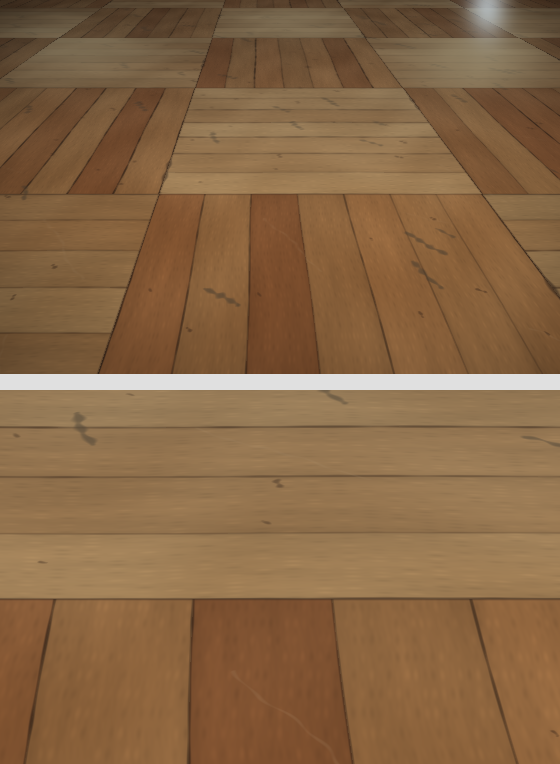
Top, the full canvas; bottom, a detail of the centre.
Reproduce this texture procedurally as a Shadertoy shader.

```glsl
// Worn basket-weave parquet floor seen in perspective, with soft window glare.

float hash(vec2 p) {
    vec3 q = fract(p.xyx * .1031);
    q += dot(q, q.yzx + 33.33);
    return fract((q.x + q.y) * q.z);
}

// Coverage of a thin line of half width w at distance d, softened over aa.
float lineMask(float d, float w, float aa) {
    return (1. - smoothstep(w * .3, w + 1.2 * aa, d)) * w / (w + .3 * aa);
}

// Layered sines stretched along the plank: x across, y along.
float woodGrain(vec2 q, float seed, float aa) {
    float sum = 0., freq = 6., amp = .5;
    for (int i = 0; i < 6; i++) {
        float bend = 1.6 * sin(q.y * (3. + freq * .1) + seed * 17. + float(i));
        sum += amp * sin(q.x * freq + bend + seed * 40.)
             * (.5 + .5 * sin(q.y * freq * .5 + 2. * sin(q.x * 5. + float(i)) + seed * 9.))
             * exp(-aa * freq * .4);
        freq *= 1.9;
        amp *= .85;
    }
    return sum;
}

// Short ragged strokes, at most one per cell.
float scuffs(vec2 q, float chance, float size, float width, float aa) {
    q += .012 * sin(q.yx * 17.) + .004 * sin(q.yx * 61. + 1.);
    float mask = 0.;
    for (int k = 0; k < 9; k++) {
        vec2 cell = floor(q) + vec2(k % 3, k / 3) - 1.;
        float h = hash(cell + 7.3);
        vec2 center = cell + vec2(hash(cell + 19.7), hash(cell + 41.1));
        float angle = -.3 - 1.1 * hash(cell + 63.5);
        vec2 dir = vec2(cos(angle), sin(angle));
        vec2 r = q - center;
        float reach = size * (.3 + .7 * h);
        float t = clamp(dot(r, dir), -reach, reach);
        float taper = width * (.4 + h) * (.6 + .4 * sin(t * 60. + h * 20.));
        mask = max(mask, step(hash(cell + 5.9), chance) * lineMask(length(r - dir * t), taper, aa));
    }
    return mask;
}

float glow(vec2 p, vec2 center, vec2 extent) {
    vec2 r = (p - center) / extent;
    return exp(-dot(r, r));
}

void mainImage(out vec4 fragColor, in vec2 fragCoord) {
    vec2 p = fragCoord / iResolution.xy;

    // Project the canvas onto the floor; one unit is one parquet tile.
    float depth = 1.2754 - p.y;
    vec2 floorPos = vec2((p.x * 1.5 - .697) / (1.09 * depth) + .313, 1.4257 / depth - 1.793);
    vec2 pixel = vec2(.92 / depth, 1.4257 / (depth * depth)) / iResolution.y;

    // Alternate the plank direction, seven planks to a tile.
    vec2 tile = floor(floorPos);
    bool upright = mod(tile.x + tile.y, 2.) > .5;
    vec2 local = floorPos - tile;
    vec2 q = upright ? local : local.yx;
    float across = q.x * 7. + .012 * sin(q.y * 9. + tile.x * 3.);
    float acrossPixel = 7. * (upright ? pixel.x : pixel.y);
    float plank = clamp(floor(across), 0., 6.);
    vec2 plankId = tile * 11. + vec2(plank, plank * 3. + 2.);
    float tone = hash(plankId + 50.);

    // Wood: upright planks are redder, crosswise ones paler.
    vec3 wood = upright ? mix(vec3(.47, .295, .17), vec3(.565, .41, .25), tone)
                        : mix(vec3(.54, .39, .24), vec3(.585, .46, .305), tone);
    wood *= .95 + .1 * hash(plankId + 91.);
    wood *= 1. + .05 * woodGrain(vec2(across, q.y * 2.), tone, acrossPixel);

    // Broad stains, then a fine irregular mottle of soft flecks
    float stain = sin(floorPos.x * 9. + 2. * sin(floorPos.y * 7.))
                + sin(floorPos.y * 13. - floorPos.x * 5. + 2. * sin(floorPos.x * 11.));
    wood *= 1. + stain * vec3(.022, .03, .04);
    vec2 flecks = vec2(across * 17. + sin(q.y * 11.), q.y * 32.);
    vec2 fleckCell = floor(flecks);
    vec2 offset = fract(flecks) - .5;
    float fleck = hash(fleckCell + plankId * 31.) - .5;
    wood *= 1. + .13 * fleck * smoothstep(.5, 0., length(offset)) * exp(-acrossPixel * 6.);

    // Gaps between planks, broken along their length and unequal in darkness
    float gapId = round(across);
    float gapTone = hash(tile * 13. + vec2(gapId, 4.));
    float dirt = .6 + .4 * sin(q.y * 19. + 2. * sin(q.y * 31. + gapId) + gapTone * 30.);
    float gapDistance = abs(across - gapId);
    float gap = lineMask(gapDistance, .006 + .012 * gapTone * dirt, acrossPixel);
    vec3 gapColor = upright ? vec3(.14, .095, .07) : vec3(.24, .155, .1);
    wood = mix(wood, gapColor, gap * (.4 + .5 * gapTone) * (.6 + .4 * dirt));
    wood *= 1. - .06 * exp(-14. * gapDistance);

    // Tile seams, chipped open in places
    vec2 seam = abs(floorPos - round(floorPos));
    float chip = smoothstep(.82, 1., sin(5. * floorPos.y + .82 + 3. * round(floorPos.x)));
    chip *= .6 + .4 * sin(floorPos.y * 70.);
    float seamMask = max(lineMask(seam.x, .0015 + .009 * chip, pixel.x),
                         lineMask(seam.y, .0015, pixel.y));
    wood = mix(wood, vec3(.21, .15, .11), .6 * seamMask);

    // Wear: grey gouges, dark nicks and pale scratches
    float aa = max(pixel.x, pixel.y);
    float gouge = scuffs(floorPos * 3.2 + 1.7, .55, .2, .026, aa * 3.2);
    float nick = scuffs(floorPos * 7. + 8.2, .25, .06, .022, aa * 7.);
    float scratch = scuffs(floorPos * 2.3 + 23., .6, .4, .003, aa * 2.3);
    wood = mix(wood, vec3(.27, .23, .18), .6 * gouge);
    wood = mix(wood, vec3(.2, .13, .09), .55 * nick);
    wood = mix(wood, vec3(.66, .55, .42), .2 * scratch);

    // Room light falls off to the back and the corners, where colour also fades.
    vec2 c = p - vec2(.55, .42);
    wood = mix(wood, vec3(dot(wood, vec3(.4, .45, .15))), .14 * smoothstep(.3, .9, p.y));
    wood *= 1.07 - .18 * smoothstep(.6, 1., p.y) - .75 * dot(c, c);

    // Window reflections, stronger on the crosswise planks
    float sheen = .6 * glow(p, vec2(.85, .85), vec2(.14, .13))
                + .45 * glow(p, vec2(.14, .87), vec2(.17, .09))
                + .4 * glow(p, vec2(.52, .94), vec2(.13, .06))
                + .12 * glow(p, vec2(.56, .6), vec2(.3, .16));
    wood = mix(wood, vec3(.65, .61, .49), sheen * (upright ? .3 : 1.));
    wood = mix(wood, vec3(.78, .83, .86), .75 * glow(p, vec2(.87, .98), vec2(.035, .08)));

    fragColor = vec4(wood, 1.);
}
```
